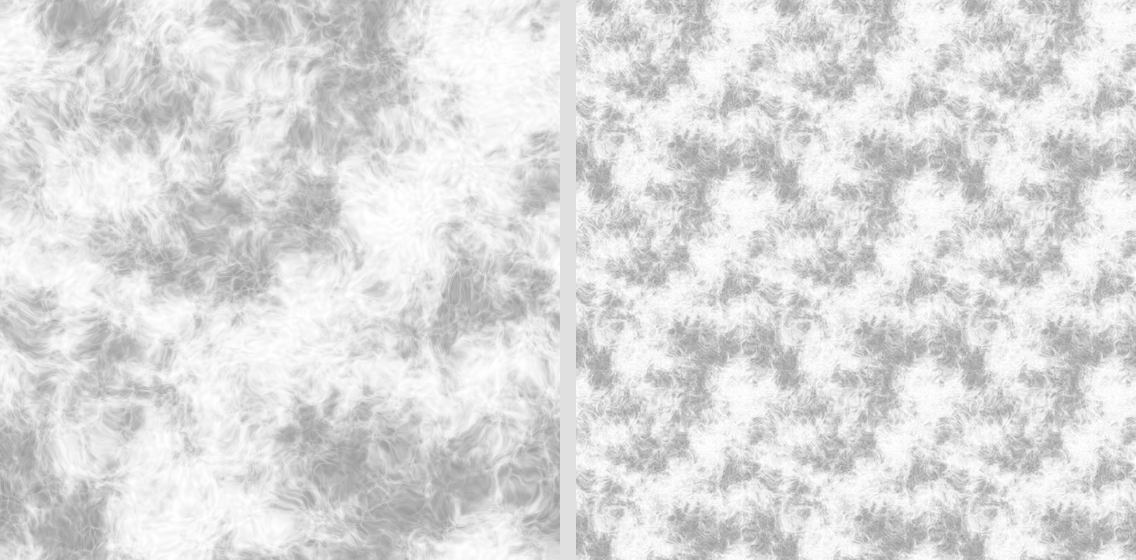
Left: one tile. Right: repeated 3 by 3.
Reproduce this texture procedurally as a Shadertoy shader.

```glsl
// Random pair in 0..1 for a lattice cell that wraps after `period` cells
vec2 hash(vec2 cell, float period, float seed) {
    uvec3 v = uvec3(mod(cell + 0.5, period), seed);
    v = v * 1664525u + 1013904223u;
    v.x += v.y * v.z; v.y += v.z * v.x; v.z += v.x * v.y;
    v ^= v >> 16u;
    v.x += v.y * v.z; v.y += v.z * v.x;
    return vec2(v.xy >> 8u) / 16777216.0;
}

// Lattice coordinates, shifted per layer so that no lattice lines coincide
vec2 lattice(vec2 uv, float freq, float seed) {
    return uv * freq + freq * fract(seed * vec2(0.6180, 0.7549));
}

float cornerSlope(vec2 cell, vec2 offset, vec2 f, float period, float seed) {
    float angle = 6.28318 * hash(cell + offset, period, seed).x;
    return dot(vec2(cos(angle), sin(angle)), f - offset);
}

// Tiling gradient noise, centred on zero
float noise(vec2 uv, float freq, float seed) {
    vec2 p = lattice(uv, freq, seed), c = floor(p), f = p - c;
    vec2 w = f * f * f * (f * (f * 6.0 - 15.0) + 10.0);
    float low = mix(cornerSlope(c, vec2(0, 0), f, freq, seed),
                    cornerSlope(c, vec2(1, 0), f, freq, seed), w.x);
    float high = mix(cornerSlope(c, vec2(0, 1), f, freq, seed),
                     cornerSlope(c, vec2(1, 1), f, freq, seed), w.x);
    return mix(low, high, w.y);
}

float fbm(vec2 uv, float freq, int octaves, float seed) {
    float sum = 0.0, amp = 1.0;
    for (int i = 0; i < octaves; i++) {
        sum += amp * noise(uv, freq, seed + float(i));
        freq *= 2.0;
        amp *= 0.5;
    }
    return sum;
}

// Creased noise: zero along thin winding lines
float creases(vec2 uv, float freq, float seed) {
    float sum = 0.0, amp = 1.0;
    for (int i = 0; i < 5; i++) {
        sum += amp * abs(noise(uv, freq, seed + float(i)));
        freq *= 2.0;
        amp *= 0.8;
    }
    return sum;
}

// Soft lines along the borders of scattered cells
float web(vec2 uv, float freq, float width, float seed) {
    vec2 p = lattice(uv, freq, seed), c = floor(p), f = p - c;
    float nearest = 9.0, second = 9.0;
    for (int y = -1; y <= 1; y++)
    for (int x = -1; x <= 1; x++) {
        vec2 o = vec2(x, y);
        float d = length(o + 0.05 + 0.9 * hash(c + o, freq, seed) - f);
        second = min(second, max(nearest, d));
        nearest = min(nearest, d);
    }
    return 1.0 - smoothstep(0.0, width, second - nearest);
}

void mainImage(out vec4 fragColor, in vec2 fragCoord) {
    vec2 uv = fragCoord / iResolution.xy;

    // Gentle flowing distortion, then a finer wriggle for the veins
    vec2 flow = uv + 0.06 * vec2(fbm(uv, 3.0, 3, 11.0), fbm(uv, 3.0, 3, 21.0));
    vec2 wriggle = flow + 0.018 * vec2(fbm(uv, 13.0, 3, 31.0), fbm(uv, 13.0, 3, 41.0));

    // Cloudy patches broken by bright creases and soft cell borders
    float cloud = fbm(flow, 4.0, 5, 51.0) + 0.3 * noise(uv, 2.0, 61.0);
    float folds = creases(wriggle, 8.0, 71.0) - 0.57;
    float borders = 0.16 * web(wriggle, 16.0, 0.4, 81.0)
                  + 0.13 * web(wriggle, 29.0, 0.4, 85.0) - 0.09;
    float density = (cloud - 0.65 * folds + borders) / 0.29;
    float tone = 0.63 + 0.36 / (1.0 + exp(-1.5 * (density + 0.42)));

    // Fine pale veins that fade in and out
    float fade = smoothstep(-0.35, 0.3, fbm(uv, 7.0, 3, 91.0));
    float veins = 0.4 * web(wriggle, 23.0, 0.16, 101.0)
                + 0.45 * web(wriggle, 36.0, 0.25, 111.0)
                + 0.3 * web(wriggle, 53.0, 0.3, 115.0);
    tone = mix(tone, 0.98, min(veins, 1.0) * (0.12 + 0.36 * fade));

    // Faint fibrous grain
    tone += 0.05 * noise(wriggle, 85.0, 121.0);
    fragColor = vec4(vec3(clamp(tone, 0.0, 0.995)), 1.0);
}
```
